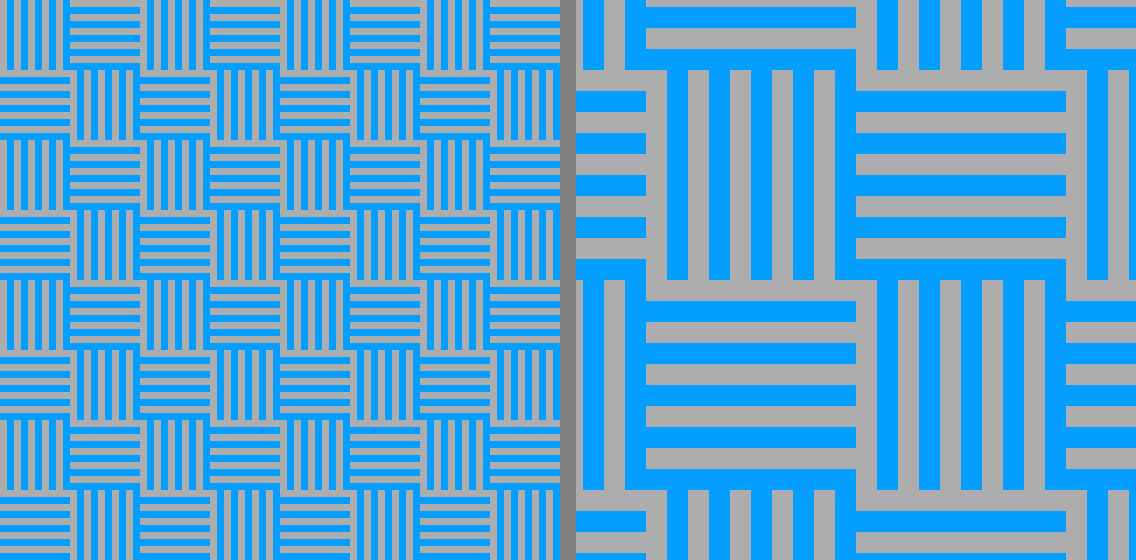
Left: the whole. Right: its middle third, enlarged.
This pattern is drawn by a Shadertoy shader. Its source:

```glsl
// Basket weave: a checkerboard of cells striped alternately upright and level.
#define CELLS 8.0            // cells across and down, even so that it tiles
#define STRIPES 5.0          // grey and blue stripe pairs per cell
#define GREY vec3(0.675, 0.68, 0.675)
#define BLUE vec3(0.01, 0.62, 1.0)

// Smoothed square wave of period 1: 1 on the first half, 0 on the second.
vec2 squareWave(vec2 x, vec2 pixelWidth) {
    vec2 edgeDistance = 0.25 - abs(fract(x + 0.25) - 0.5);
    return clamp(0.5 + edgeDistance / pixelWidth, 0.0, 1.0);
}

void mainImage(out vec4 fragColor, in vec2 fragCoord) {
    // Cell coordinates counted from the upper left corner
    vec2 uv = fragCoord / iResolution.xy;
    vec2 cell = vec2(uv.x, 1.0 - uv.y) * CELLS;
    vec2 pixel = CELLS / iResolution.xy;

    // Stripes: x holds the upright set, y the level set
    vec2 stripes = squareWave(cell * STRIPES, pixel * STRIPES);

    // Checkerboard: 0 on upright cells, 1 on level cells
    vec2 parity = squareWave(cell * 0.5, pixel * 0.5);
    float level = parity.x + parity.y - 2.0 * parity.x * parity.y;

    float grey = mix(stripes.x, stripes.y, level);
    fragColor = vec4(mix(BLUE, GREY, grey), 1.0);
}
```
